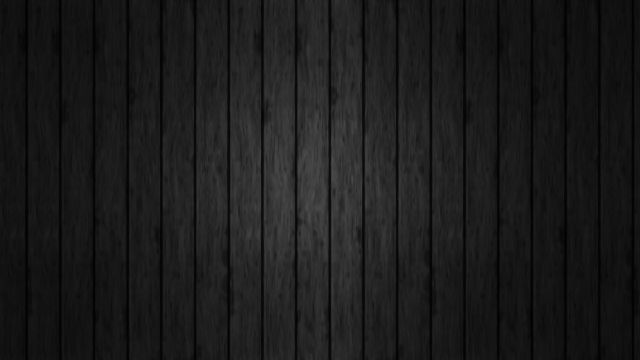
This texture is drawn by a Shadertoy shader. Its source:

```glsl
// Dark charcoal wall of nineteen upright wooden planks under a soft central glow.
// Each plank gets stretched wrapping noise for grain, contour rings, flecks and knots;
// narrow grooves part the planks, and a periodic falloff darkens the borders.

const float PLANKS = 19.0;
const float PLANK_KINDS = 6.0;
const float FIRST_GROOVE = 0.79;
const vec3 SHADE = vec3(0.054);
const vec3 GLOW = vec3(0.168);

// Sine-free hash of a cell and a seed
float hash(vec2 cell, float seed) {
    vec3 p = fract(vec3(cell, seed) * vec3(0.1031, 0.1030, 0.0973));
    p += dot(p, p.yzx + 33.33);
    return fract((p.x + p.y) * p.z);
}

// Value noise that wraps vertically after a whole number of rows
float noise(vec2 p, float rows, float seed) {
    vec2 cell = floor(p);
    vec2 blend = fract(p);
    blend = blend * blend * (3.0 - 2.0 * blend);
    float low = mod(cell.y, rows);
    float high = mod(cell.y + 1.0, rows);
    float bottom = mix(hash(vec2(cell.x, low), seed), hash(vec2(cell.x + 1.0, low), seed), blend.x);
    float top = mix(hash(vec2(cell.x, high), seed), hash(vec2(cell.x + 1.0, high), seed), blend.x);
    return mix(bottom, top, blend.y);
}

// Noise with given cell counts across a plank and up the canvas
float streaks(vec2 p, float columns, float rows, float seed) {
    return noise(p * vec2(columns, rows), rows, seed);
}

// Signed brightness of the long fibres, growth contours and flecks
float woodGrain(vec2 p, float seed) {
    float bend = streaks(p, 2.0, 7.0, seed + 3.0) - 0.5;
    vec2 q = p + vec2(0.16 * bend, 0.0);
    float fibres = 0.30 * (streaks(q, 9.0, 9.0, seed + 5.0) - 0.5)
                 + 0.28 * (streaks(q, 19.0, 28.0, seed + 7.0) - 0.5)
                 + 0.16 * (streaks(q, 27.0, 90.0, seed + 9.0) - 0.5);
    float contour = sin(22.0 * q.x + 9.0 * streaks(p, 1.5, 5.0, seed + 11.0));
    float rings = 0.05 * contour * streaks(p, 2.0, 6.0, seed + 13.0);
    float darkFleck = smoothstep(0.72, 0.92, streaks(q, 13.0, 34.0, seed + 15.0));
    float paleFleck = smoothstep(0.78, 0.95, streaks(q, 15.0, 26.0, seed + 17.0));
    return fibres + rings - 0.20 * darkFleck + 0.16 * paleFleck;
}

// Darkness of ragged knots scattered near the sides of a plank
float knots(vec2 p, float plankLengths, float seed) {
    float dark = 0.0;
    float ragged = streaks(p, 9.0, 60.0, seed + 21.0);
    for (int i = 0; i < 4; i++) {
        float k = float(i);
        float side = step(0.5, hash(vec2(k, 1.0), seed));
        vec2 center = vec2(mix(0.06, 0.94, side), hash(vec2(k, 2.0), seed));
        vec2 offset = p - center;
        offset.y = (fract(offset.y + 0.5) - 0.5) * plankLengths;
        float size = mix(0.12, 0.28, hash(vec2(k, 3.0), seed));
        float reach = length(offset * vec2(1.0, 0.4)) / size;
        dark = max(dark, 1.0 - smoothstep(0.2, 1.0, reach + 0.9 * (ragged - 0.4)));
    }
    return dark;
}

// Soft-edged band: one inside the half width, zero outside
float band(float distanceToLine, float halfWidth, float softness) {
    return 1.0 - smoothstep(halfWidth - softness, halfWidth + softness, distanceToLine);
}

// Central light whose falloff is periodic in both directions
float glow(vec2 uv) {
    vec2 s = sin(3.14159 * (uv - 0.5));
    return exp(-dot(s * s, vec2(1.9, 0.75)));
}

void mainImage(out vec4 fragColor, in vec2 fragCoord) {
    vec2 uv = fragCoord / iResolution.xy;
    float across = uv.x * PLANKS - FIRST_GROOVE;
    float plank = mod(floor(across), PLANKS);
    vec2 p = vec2(fract(across), uv.y);
    float seed = 31.0 * mod(plank, PLANK_KINDS) + 4.0;
    float pixel = PLANKS / iResolution.x;
    float plankLengths = PLANKS * iResolution.y / iResolution.x;

    // Wood surface with a slightly different tone on every plank
    float tone = 0.95 + 0.14 * hash(vec2(plank, 5.0), 2.0);
    float wood = tone * (1.0 + woodGrain(p, seed));
    wood *= 1.0 - 0.38 * knots(p, plankLengths, seed);

    // Groove, its shadowed shoulder and the thin lit edge beside it
    float edge = min(p.x, 1.0 - p.x);
    float wear = streaks(vec2(0.5, uv.y), 1.0, 40.0, floor(across + 0.5) - PLANKS * floor((across + 0.5) / PLANKS));
    float groove = band(edge, 0.030 + 0.014 * wear, 0.6 * pixel);
    float shoulder = exp(-edge * 16.0);
    float litEdge = band(abs(p.x - 0.085), 0.018, 0.6 * pixel);
    wood *= 1.0 - 0.22 * shoulder;
    wood += 0.14 * litEdge;
    wood *= 1.0 - 0.72 * groove;

    fragColor = vec4((SHADE + GLOW * glow(uv)) * wood, 1.0);
}
```
